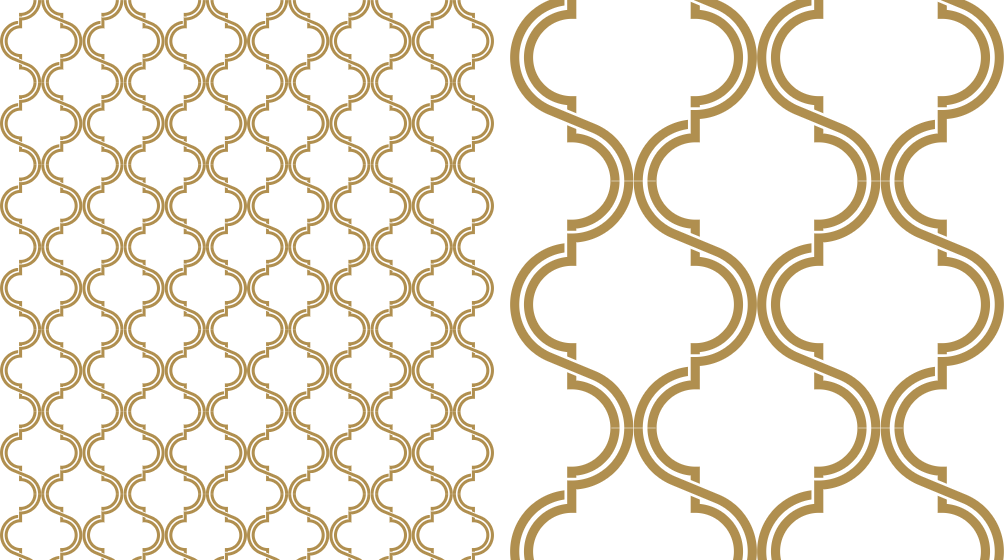
Left: the whole. Right: its middle third, enlarged.
Write a WebGL 1 fragment shader that draws this pattern.

```glsl
precision highp float;
// Gold double-line ogee trellis on white, its strands interlaced at each step.

uniform vec2 u_resolution;

const float REPEATS_ACROSS = 6.0;
const float HALF_LINE = 0.0185;     // lengths below are in repeats
const float OUTER_RADIUS = 0.231;
const float INNER_RADIUS = 0.175;
const float LOBE_OFFSET = 0.25;     // lobe centre to junction
const float HALO = 0.011;           // white margin beside an upper strand
const vec3 GOLD = vec3(0.69, 0.56, 0.31);
const vec3 PAPER = vec3(1.0);

// Coverage of a shape from its signed distance.
float cover(float d, float pixel) {
  return clamp(0.5 - d / pixel, 0.0, 1.0);
}

// Left half of a ring.
float halfRing(vec2 p, float radius) {
  return max(abs(length(p) - radius) - HALF_LINE, p.x);
}

// Square-ended vertical bar on x = 0 between two heights.
float bar(vec2 p, float low, float high) {
  vec2 halfSize = vec2(HALF_LINE, 0.5 * (high - low) + HALF_LINE);
  vec2 d = abs(p - vec2(0.0, 0.5 * (low + high))) - halfSize;
  return length(max(d, 0.0)) + min(max(d.x, d.y), 0.0);
}

// Outer ring running into the common tangent of two opposite lobes.
float ogee(vec2 p, vec2 lobe) {
  float reach = sqrt(LOBE_OFFSET * LOBE_OFFSET - OUTER_RADIUS * OUTER_RADIUS);
  vec2 tangent = vec2(OUTER_RADIUS, reach) / LOBE_OFFSET;
  float straight = abs(p.x * tangent.y - p.y * tangent.x);
  float curved = abs(length(lobe) - OUTER_RADIUS);
  return (dot(p, tangent) > -reach ? straight : curved) - HALF_LINE;
}

// Smooth junction: the ogee passes over the ends of both inner lines.
float smoothJunction(vec2 folded, vec2 lobe, float pixel) {
  float innerEnd = LOBE_OFFSET - INNER_RADIUS;
  float under = min(halfRing(lobe, INNER_RADIUS), bar(folded, -innerEnd, 0.0));
  float over = ogee(folded, lobe);
  float ink = cover(under, pixel) * (1.0 - cover(over - HALO, pixel));
  return max(ink, cover(over, pixel));
}

// Stepped junction: one strand's upright bar passes over the other strand.
float steppedJunction(vec2 p, vec2 lobe, float pixel) {
  float innerEnd = LOBE_OFFSET - INNER_RADIUS;
  float outerEnd = LOBE_OFFSET - OUTER_RADIUS;
  float inner = halfRing(lobe, INNER_RADIUS);
  float outer = halfRing(lobe, OUTER_RADIUS);
  bool below = p.y > 0.0;
  float under = min(below ? outer : inner, bar(p, -innerEnd, outerEnd));
  float overBar = bar(p, -outerEnd, innerEnd);
  float over = min(below ? inner : outer, overBar);
  float ink = cover(under, pixel) * (1.0 - cover(overBar - HALO, pixel));
  return max(ink, cover(over, pixel));
}

// Ink of the whole trellis; p is in repeats, y pointing down.
float trellis(vec2 p, float pixel) {
  float column = floor(p.x * 2.0);
  float x = p.x - 0.5 * column - 0.25;
  float y = fract(p.y + 0.5 * mod(column, 2.0));

  // Both junctions share one layout once the stepped one is mirrored.
  bool stepped = y < 0.5;
  vec2 local = vec2(stepped ? -x : x, y - (stepped ? 0.25 : 0.75));
  vec2 folded = local.y > 0.0 ? -local : local;
  vec2 lobe = folded + vec2(0.0, LOBE_OFFSET);
  return stepped ? steppedJunction(local, lobe, pixel)
                 : smoothJunction(folded, lobe, pixel);
}

// Faint level seam where the lobes of alternate rows touch.
float seam(vec2 p, float pixel) {
  vec2 d = abs(fract(p + vec2(0.0, 0.5)) - 0.5);
  return cover(d.y - 0.004, pixel) * cover(d.x - 0.09, pixel);
}

void main() {
  float pixel = REPEATS_ACROSS / u_resolution.x;
  vec2 p = vec2(gl_FragCoord.x, u_resolution.y - gl_FragCoord.y) * pixel;
  float ink = trellis(p, pixel) * (1.0 - 0.25 * seam(p, pixel));
  gl_FragColor = vec4(mix(PAPER, GOLD, ink), 1.0);
}
```
